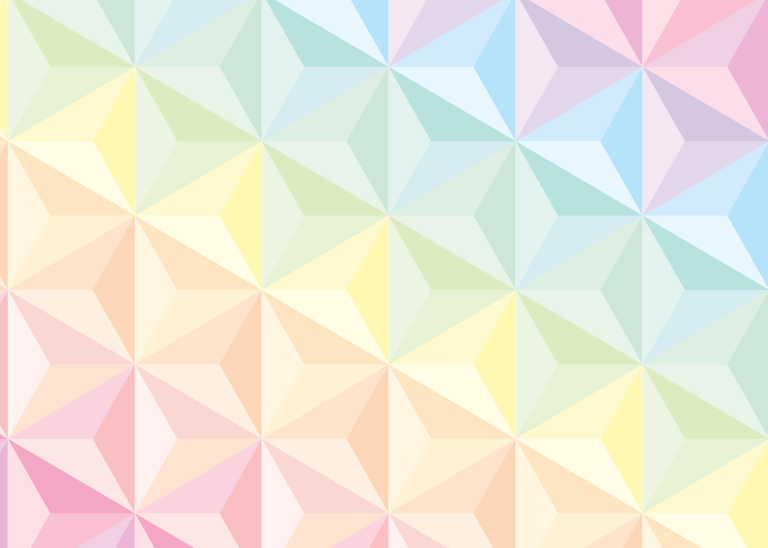
Write a Shadertoy shader that draws this pattern.

```glsl
// Pastel relief of triangular pyramids on a staggered triangle lattice.
// Each triangle splits at its centroid into three flat facets; hues are
// constant along falling diagonals and cycle every six rows.

const float COLUMN_WIDTH = 0.2316;            // in canvas heights
const float SIDE = 0.2716;                    // vertical triangle edge
const vec2 ORIGIN = vec2(0.0146, 0.1218);     // first column, first centre from the top
const float SEAM_HALF_WIDTH = 0.0012;
const float SEAM_STRENGTH = 0.28;
const int HUES = 6;
const int SAMPLES = 4;                        // per axis, for smooth edges

// Right-pointing triangles: green, cream, peach, rose, lilac, teal.
const vec3 RIGHT_EDGE[6] = vec3[6](
    vec3(.925, .961, .886), vec3(1., .965, .886), vec3(.996, .945, .941),
    vec3(.992, .878, .898), vec3(.953, .906, .945), vec3(.882, .949, .937));
const vec3 RIGHT_UPPER[6] = vec3[6](
    vec3(.863, .922, .753), vec3(.996, .898, .757), vec3(.984, .843, .82),
    vec3(.961, .651, .773), vec3(.831, .784, .882), vec3(.718, .886, .867));
const vec3 RIGHT_LOWER[6] = vec3[6](
    vec3(.906, .949, .831), vec3(.996, .945, .831), vec3(.996, .89, .816),
    vec3(.976, .749, .824), vec3(.886, .843, .918), vec3(.835, .925, .945));

// Left-pointing triangles: mint, yellow, apricot, pink, orchid, blue.
const vec3 LEFT_EDGE[6] = vec3[6](
    vec3(.8, .906, .843), vec3(1., .973, .698), vec3(.992, .839, .722),
    vec3(.98, .753, .757), vec3(.933, .706, .835), vec3(.714, .89, .988));
const vec3 LEFT_UPPER[6] = vec3[6](
    vec3(.863, .937, .886), vec3(1., .976, .816), vec3(.996, .89, .8),
    vec3(.98, .827, .871), vec3(.941, .812, .89), vec3(.816, .925, .988));
const vec3 LEFT_LOWER[6] = vec3[6](
    vec3(.91, .957, .918), vec3(1., .992, .902), vec3(.996, .941, .878),
    vec3(.992, .902, .902), vec3(.988, .871, .918), vec3(.91, .965, .996));

// p is measured in canvas heights, with y running down from the top.
vec3 facetColor(vec2 p) {
    vec2 cell = (p - ORIGIN) / vec2(COLUMN_WIDTH, SIDE);
    float column = floor(cell.x);
    float across = cell.x - column;
    float down = cell.y - 0.5 * column;       // each column drops half a side

    // Choose the triangle that contains the point.
    float row = floor(down + 0.5);
    float offset = down - row;
    bool pointsRight = abs(offset) < 0.5 * (1.0 - across);
    if (!pointsRight) {
        row = floor(down) + 1.0;
        offset = down - row + 0.5;
    }
    int hue = int(mod(row + 0.5, float(HUES)));

    // Choose the facet around the centroid, a third of the way from the edge.
    float fromEdge = pointsRight ? across : 1.0 - across;
    vec3 color;
    if (abs(offset) < 0.5 - 1.5 * fromEdge)
        color = pointsRight ? RIGHT_EDGE[hue] : LEFT_EDGE[hue];
    else if (offset < 0.0)
        color = pointsRight ? RIGHT_UPPER[hue] : LEFT_UPPER[hue];
    else
        color = pointsRight ? RIGHT_LOWER[hue] : LEFT_LOWER[hue];

    // Faint pale seam between columns.
    float seamDistance = min(across, 1.0 - across) * COLUMN_WIDTH;
    float seam = 1.0 - step(SEAM_HALF_WIDTH, seamDistance);
    return mix(color, vec3(1.0), SEAM_STRENGTH * seam);
}

void mainImage(out vec4 fragColor, in vec2 fragCoord) {
    // Average a grid of samples inside each pixel.
    vec3 sum = vec3(0.0);
    for (int j = 0; j < SAMPLES; j++) {
        for (int i = 0; i < SAMPLES; i++) {
            vec2 subpixel = (vec2(i, j) + 0.5) / float(SAMPLES) - 0.5;
            vec2 p = (fragCoord + subpixel) / iResolution.y;
            sum += facetColor(vec2(p.x, 1.0 - p.y));
        }
    }
    fragColor = vec4(sum / float(SAMPLES * SAMPLES), 1.0);
}
```
